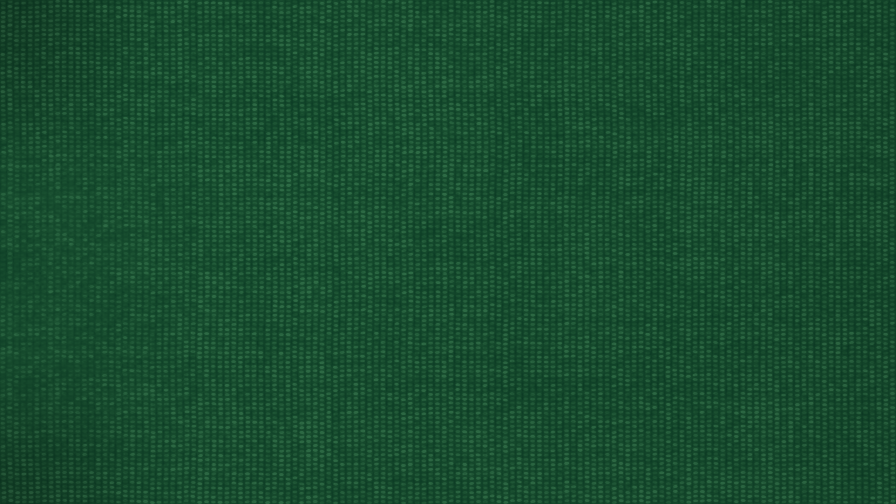
A Shadertoy shader for this texture:

```glsl
// Dark green ribbed cloth: fine upright columns of small level stitches.

const vec2  STITCH_COUNT = vec2(132.0, 108.0); // repeats across and down
const vec2  STITCH_SIZE  = vec2(0.36, 0.30);   // half extents within a cell
const float STITCH_TILT  = 0.12;               // random lean, either way
const float COLUMN_SHIFT = 0.45;               // random offset of each column
const float RIB_GAP      = 0.14;               // half width of the dark gap
const float THREAD_WEAR  = 0.26;               // variation between stitches
const float FIBRE_GRAIN  = 0.22;
const float WEAVE_DRIFT  = 0.20;               // waviness in cells
const float RELIEF       = 0.36;               // stitch contrast
const float MEAN_TONE    = 0.43;
const vec3  DEEP_GREEN   = vec3(0.045, 0.230, 0.142);
const vec3  BASE_GREEN   = vec3(0.090, 0.298, 0.180);
const vec3  LIGHT_GREEN  = vec3(0.175, 0.410, 0.265);

float hash(vec2 p) {
    vec3 q = fract(vec3(p.xyx) * 0.1031);
    q += dot(q, q.yzx + 33.33);
    return fract((q.x + q.y) * q.z);
}

float valueNoise(vec2 p) {
    vec2 i = floor(p);
    vec2 f = fract(p);
    f = f * f * (3.0 - 2.0 * f);
    float low  = mix(hash(i), hash(i + vec2(1.0, 0.0)), f.x);
    float high = mix(hash(i + vec2(0.0, 1.0)), hash(i + 1.0), f.x);
    return mix(low, high, f.y);
}

// Coverage of one oval stitch, softened by the local pixel footprint.
float stitchMask(vec2 q, float tilt, float footprint) {
    q.y -= tilt * q.x;
    float edge = 0.28 + footprint;
    return 1.0 - smoothstep(1.0 - edge, 1.0 + edge, length(q / STITCH_SIZE));
}

// Slow light falloff: dim left corners, a lit left middle, a dimmer right edge.
float clothLight(vec2 uv) {
    float leftEdge = 1.0 - smoothstep(0.0, 0.20, uv.x);
    float corners = smoothstep(0.12, 0.50, abs(uv.y - 0.47));
    vec2 fromGlow = uv - vec2(0.28, 0.60);
    float glow = exp(-4.0 * dot(fromGlow, fromGlow));
    return 0.97 + 0.06 * glow - 0.18 * leftEdge * corners
         - 0.03 * smoothstep(0.75, 1.0, uv.x);
}

void mainImage(out vec4 fragColor, in vec2 fragCoord) {
    vec2 uv = fragCoord / iResolution.xy;

    // Stitch grid with slightly wavy, unevenly offset columns
    vec2 grid = uv * STITCH_COUNT;
    grid.x += WEAVE_DRIFT * (valueNoise(uv * vec2(5.0, 7.0)) - 0.5);
    grid.y += WEAVE_DRIFT * (valueNoise(uv * vec2(9.0, 5.0) + 17.0) - 0.5);
    vec2 pixelInCells = STITCH_COUNT / iResolution.xy;
    float column = floor(grid.x);
    grid.y += COLUMN_SHIFT * (hash(vec2(column, 29.0)) - 0.5);
    vec2 cell = vec2(column, floor(grid.y));
    vec2 local = fract(grid) - 0.5;

    // Raised stitches and the grooves between columns
    float tilt = STITCH_TILT * (2.0 * hash(cell + 113.0) - 1.0);
    float stitch = stitchMask(local, tilt, 0.5 * max(pixelInCells.x, pixelInCells.y));
    float groove = 1.0 - smoothstep(0.0, RIB_GAP + pixelInCells.x, 0.5 - abs(local.x));

    // The relief flattens towards the middle of the left side
    float flatness = (1.0 - smoothstep(0.04, 0.30, uv.x))
                   * (1.0 - smoothstep(0.15, 0.45, abs(uv.y - 0.42)));
    float relief = 1.0 - 0.45 * flatness;

    // Uneven threads: per stitch, per column, per row, and loose fibres
    float wear = THREAD_WEAR * (hash(cell) - 0.5);
    float columnTone = 0.07 * (hash(vec2(column, 71.0)) - 0.5);
    float rowTone = 0.10 * (valueNoise(vec2(uv.x * 6.0, grid.y)) - 0.5);
    float fibre = FIBRE_GRAIN * (valueNoise(grid * vec2(2.7, 2.3) + 40.0) - 0.5);
    float patches = 0.06 * (valueNoise(uv * vec2(14.0, 8.0) + 5.0) - 0.5);

    float tone = MEAN_TONE + relief * (RELIEF * (stitch - 0.34) - 0.16 * (groove - 0.33));
    tone += wear * (0.4 + stitch) + columnTone + rowTone + fibre + patches;
    tone = clamp(tone, 0.0, 1.0);

    // Three-step thread ramp under the soft light
    vec3 color = mix(DEEP_GREEN, BASE_GREEN, clamp(tone / 0.45, 0.0, 1.0));
    color = mix(color, LIGHT_GREEN, clamp((tone - 0.45) / 0.45, 0.0, 1.0));
    fragColor = vec4(color * clothLight(uv), 1.0);
}
```
